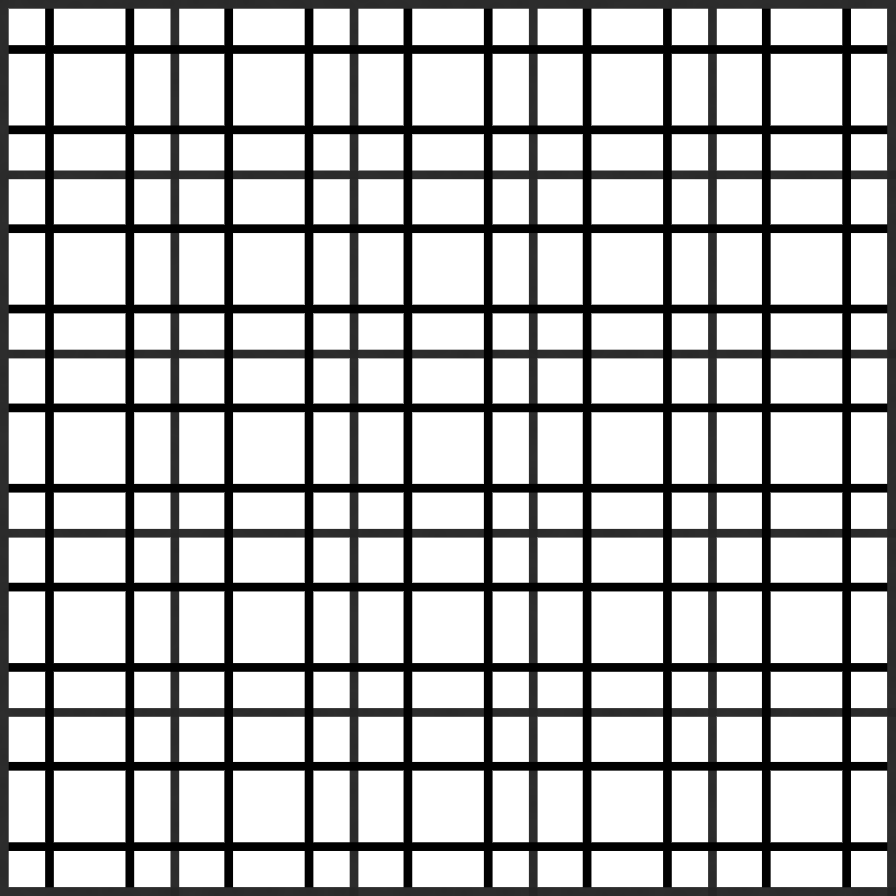
Write a WebGL 1 fragment shader that draws this pattern.

```glsl
precision highp float;

uniform vec2 u_resolution;

const float REPEATS = 5.0;
const float LINE_WIDTH = 0.0486;   // in units of one repeat
const vec3 PAPER = vec3(1.0);
const vec3 BLACK = vec3(0.0);
const vec3 CHARCOAL = vec3(0.172);

vec2 hash2(vec2 p) {
  vec2 k = vec2(dot(p, vec2(127.1, 311.7)), dot(p, vec2(269.5, 183.3)));
  return fract(sin(k) * 4375.85);
}

// Distance to the nearest scattered cell point
float cellular(vec2 p) {
  vec2 base = floor(p);
  float nearest = 2.0;
  for (int y = -1; y <= 1; y++) {
    for (int x = -1; x <= 1; x++) {
      vec2 cell = base + vec2(float(x), float(y));
      nearest = min(nearest, distance(p, cell + hash2(cell)));
    }
  }
  return nearest;
}

// Smoothed coverage of the region where the distance is negative
vec2 coverage(vec2 dist, vec2 pixel) {
  return clamp(0.5 - dist / pixel, 0.0, 1.0);
}

// Lines repeating once per unit on both axes: x = vertical, y = horizontal
vec2 stripes(vec2 p, float center, float width, vec2 pixel) {
  vec2 offset = abs(fract(p - center + 0.5) - 0.5);
  return coverage(offset - 0.5 * width, pixel);
}

// Border along the inside of a square of the given size
float frame(vec2 p, float size, float width, vec2 pixel) {
  vec2 inset = min(p, size - p);
  vec2 sides = coverage(inset - width, pixel);
  return max(sides.x, sides.y);
}

vec3 charcoalTone(vec2 p, float crossing) {
  float mottle = cellular(p * 7.0) - 0.45;
  return CHARCOAL + 0.016 * mottle - 0.025 * crossing;
}

void main() {
  // Repeats are counted from the upper left corner
  vec2 uv = gl_FragCoord.xy / u_resolution;
  vec2 p = vec2(uv.x, 1.0 - uv.y) * REPEATS;
  vec2 pixel = REPEATS / u_resolution;

  // Charcoal lines close each repeat, black pairs sit inside it
  vec2 grey = stripes(p, 1.0 - 0.5 * LINE_WIDTH, LINE_WIDTH, pixel);
  vec2 dark = max(stripes(p, 0.2762, LINE_WIDTH, pixel),
                  stripes(p, 0.7245, LINE_WIDTH, pixel));
  float border = frame(p, REPEATS, LINE_WIDTH, pixel);

  vec3 charcoal = charcoalTone(p, grey.x * grey.y);
  vec3 color = mix(PAPER, charcoal, max(grey.x, grey.y));
  color = mix(color, BLACK, max(dark.x, dark.y));
  color = mix(color, charcoal, border);

  gl_FragColor = vec4(color, 1.0);
}
```
